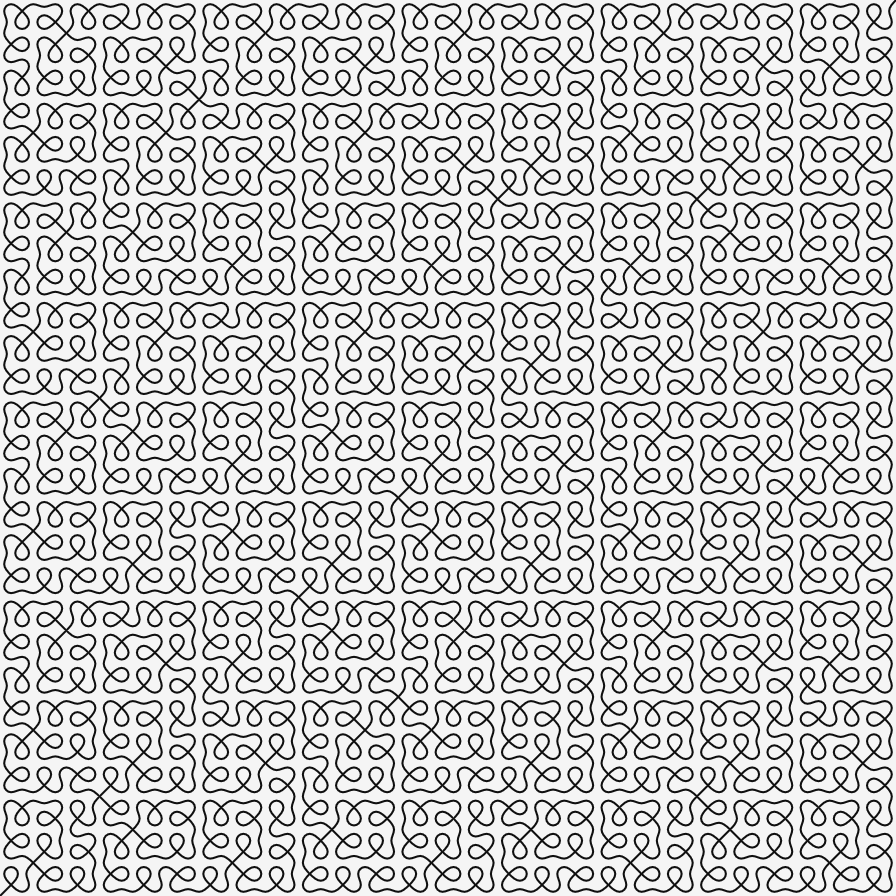
Reproduce this pattern procedurally as a Shadertoy shader.

```glsl
// One continuous looping Peano line, four levels deep, with soft rounded turns, black on off-white.

// Visiting order of the 3 x 3 subcells, row by row from the lower left
const int STEP_AT[9] = int[9](0, 5, 6, 4, 1, 7, 3, 2, 8);
// Quarter turns of each step relative to its parent's diagonal
const int HEADING[9] = int[9](0, 0, 1, 2, 3, 3, 0, 1, 0);
// How far a turn is drawn in from its grid corner, in cells
const float TURN_INSET = 0.38;

float segmentDistance(vec2 p, vec2 a, vec2 b) {
    vec2 ab = b - a;
    return length(p - a - ab * clamp(dot(p - a, ab) / dot(ab, ab), 0.0, 1.0));
}

// Clockwise quarter turns about the centre of the unit cell
vec2 unrotate(vec2 p, int quarters) {
    p -= 0.5;
    for (int i = 0; i < quarters; i++) p = vec2(p.y, -p.x);
    return p + 0.5;
}

// Side of the cell crossed at its lower left by turn: 0 straight, 1 left, 3 right
vec2 entryDirection(int turn) {
    return turn == 0 ? vec2(1.0) : turn == 1 ? vec2(1.0, 0.0) : vec2(0.0, 1.0);
}

// Distance to the strand that joins opposite corners of the unit cell
float strandDistance(vec2 p, int turnIn, int turnOut) {
    vec2 dirIn = entryDirection(turnIn);
    vec2 dirOut = entryDirection(turnOut).yx;
    vec2 a = TURN_INSET * (1.0 - dirIn);
    vec2 d = 1.0 - TURN_INSET * (1.0 - dirOut);
    vec2 b = a + dirIn / 3.0;
    vec2 c = d - dirOut / 3.0;

    // Cubic arc in four short chords
    float nearest = 9.0;
    vec2 last = a;
    for (int i = 1; i <= 4; i++) {
        float t = float(i) / 4.0;
        vec2 next = mix(mix(mix(a, b, t), mix(b, c, t), t),
                        mix(mix(b, c, t), mix(c, d, t), t), t);
        nearest = min(nearest, segmentDistance(p, last, next));
        last = next;
    }
    return nearest;
}

// Distance to the curve in units of its smallest cell
float curveDistance(vec2 p) {
    int turnIn = 0, turnOut = 0;

    // Descend into the subcell holding p, keeping its diagonal upright
    for (int level = 0; level < 4; level++) {
        p *= 3.0;
        vec2 cell = clamp(floor(p), 0.0, 2.0);
        int s = STEP_AT[int(cell.x) + 3 * int(cell.y)];
        if (s > 0) turnIn = (HEADING[s] - HEADING[s - 1] + 4) % 4;
        if (s < 8) turnOut = (HEADING[s + 1] - HEADING[s] + 4) % 4;
        p = unrotate(p - cell, HEADING[s]);
    }
    return strandDistance(p, turnIn, turnOut);
}

void mainImage(out vec4 fragColor, in vec2 fragCoord) {
    float side = min(iResolution.x, iResolution.y);
    float d = curveDistance(fract(fragCoord / side)) / 81.0;

    // Thin line with a one-pixel soft edge
    float ink = clamp(0.5 + (0.00115 - d) * side, 0.0, 1.0);
    fragColor = vec4(mix(vec3(0.962), vec3(0.06), ink), 1.0);
}
```
